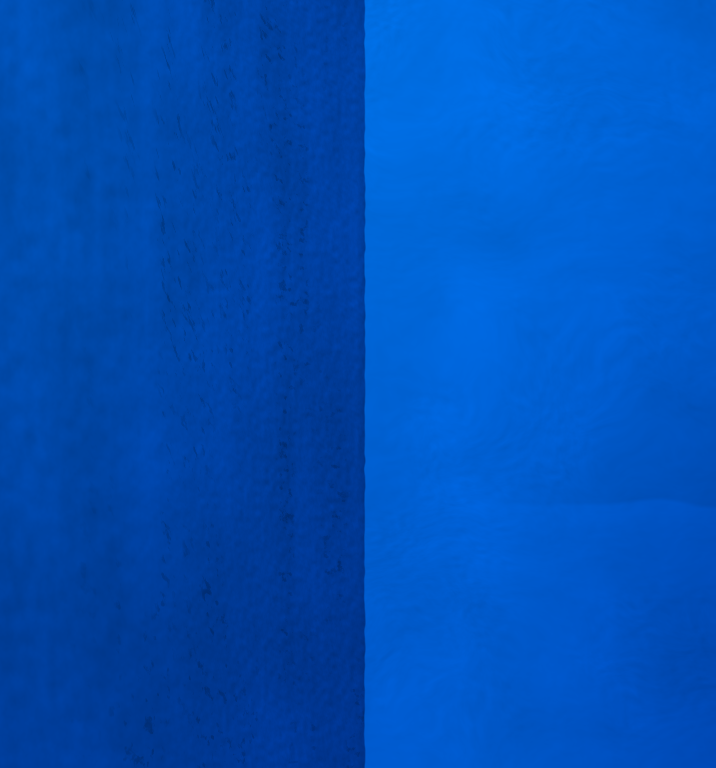
This texture is drawn by a Shadertoy shader. Its source:

```glsl
// Two blue plaster walls meeting at a vertical corner, shaded left and lit right.

const float CORNER_X = 0.5095;       // corner position across the canvas
const float SEAM_Y = 0.345;          // faint plaster seam on the lit wall
const float SHADE_GRAIN = 0.085;     // relief strength, shaded wall
const float LIT_GRAIN = 0.05;        // relief strength, lit wall
const float SHADE_MOTTLE = 0.22;
const float LIT_MOTTLE = 0.13;
const vec2 LIGHT_STEP = vec2(-0.35, 0.45);

// Wall colours at the corners of each plane
const vec3 SHADE_TOP_OUTER = vec3(0.0, 0.310, 0.700);
const vec3 SHADE_TOP_INNER = vec3(0.0, 0.240, 0.605);
const vec3 SHADE_LOW_OUTER = vec3(0.0, 0.245, 0.620);
const vec3 SHADE_LOW_INNER = vec3(0.0, 0.205, 0.560);
const vec3 LIT_TOP_INNER = vec3(0.0, 0.430, 0.890);
const vec3 LIT_TOP_OUTER = vec3(0.0, 0.365, 0.800);
const vec3 LIT_LOW_INNER = vec3(0.0, 0.355, 0.810);
const vec3 LIT_LOW_OUTER = vec3(0.0, 0.275, 0.690);

float hash(vec2 p) {
    return fract(sin(dot(p, vec2(127.1, 311.7))) * 43758.5453);
}

float noise(vec2 p) {
    vec2 i = floor(p), f = fract(p);
    f = f * f * (3.0 - 2.0 * f);
    return mix(mix(hash(i), hash(i + vec2(1, 0)), f.x),
               mix(hash(i + vec2(0, 1)), hash(i + vec2(1, 1)), f.x), f.y);
}

float fbm(vec2 p) {
    float sum = 0.0, amp = 0.5;
    for (int i = 0; i < 4; i++) {
        sum += amp * noise(p);
        p = mat2(1.6, 1.2, -1.2, 1.6) * p + 7.3;
        amp *= 0.5;
    }
    return sum / 0.9375;
}

// Directional difference of the height field, seen as raking light
float relief(vec2 p) {
    return fbm(p + LIGHT_STEP) - fbm(p - LIGHT_STEP);
}

vec3 shadedWall(vec2 uv, vec2 p) {
    float across = uv.x / CORNER_X;
    vec3 low = mix(SHADE_LOW_OUTER, SHADE_LOW_INNER, smoothstep(0.0, 1.0, across));
    vec3 top = mix(SHADE_TOP_OUTER, SHADE_TOP_INNER, smoothstep(0.1, 0.95, across));
    vec3 col = mix(low, top, smoothstep(-0.05, 0.85, uv.y));

    // Soft mottling and vertical streaks, stronger toward the top
    float mottle = fbm(p * vec2(9.0, 5.0) + 3.0) - 0.5;
    float streak = fbm(vec2(p.x * 28.0 + 9.0 * p.x * across, p.y * 3.0)) - 0.5;
    float tone = SHADE_MOTTLE * (mottle + streak * mix(0.3, 0.75, uv.y));

    // Grain runs from soft and coarse to sharp and fine at the corner
    float coarse = relief(p * vec2(65.0, 50.0));
    float fine = relief(p * vec2(180.0, 125.0) + 31.0);
    float focus = smoothstep(0.15, 0.85, across);
    tone += SHADE_GRAIN * mix(coarse * 1.1, fine * 1.7, focus);

    // Dark pits clustered along the streaks
    float pits = smoothstep(0.60, 0.80, fbm(p * mix(62.0, 120.0, focus) + 17.0));
    tone -= 0.16 * pits * smoothstep(0.08, 0.45, across) * smoothstep(0.1, -0.15, streak);
    tone -= 0.07 * smoothstep(0.975, 1.0, across);
    return col * (1.0 + tone);
}

vec3 litWall(vec2 uv, vec2 p) {
    float across = (uv.x - CORNER_X) / (1.0 - CORNER_X);
    vec3 low = mix(LIT_LOW_INNER, LIT_LOW_OUTER, smoothstep(0.2, 1.15, across));
    vec3 top = mix(LIT_TOP_INNER, LIT_TOP_OUTER, smoothstep(0.0, 1.1, across));
    vec3 col = mix(low, top, smoothstep(0.0, 0.95, uv.y));

    // Curved trowel sweeps from a warped domain
    vec2 warp = vec2(fbm(p * 5.0), fbm(p * 5.0 + 19.0)) - 0.5;
    vec2 q = p + 0.14 * warp;
    float mottle = fbm(q * vec2(8.0, 7.0) + 41.0) - 0.5;
    float sweep = fbm(q * vec2(14.0, 38.0) + 5.0) - 0.5;
    float tone = LIT_MOTTLE * (mottle + 0.35 * sweep);

    // Fine relief gathers in rough patches
    float rough = mix(0.45, 1.25, smoothstep(0.35, 0.65, fbm(p * 7.0 + 63.0)));
    tone += LIT_GRAIN * rough * relief(q * vec2(85.0, 125.0));

    // Seam: a dim band above, a slight lift below
    float height = uv.y - SEAM_Y - 0.012 * (noise(vec2(p.x * 14.0, 2.0)) - 0.5);
    float reach = smoothstep(0.3, 0.75, across);
    float band = smoothstep(-0.004, 0.004, height) * exp(-max(height, 0.0) * 16.0);
    tone -= 0.055 * band * reach;
    tone += 0.025 * reach * smoothstep(0.004, -0.004, height) * exp(min(height, 0.0) * 45.0);
    return col * (1.0 + tone);
}

void mainImage(out vec4 fragColor, in vec2 fragCoord) {
    vec2 uv = fragCoord / iResolution.xy;
    vec2 p = fragCoord / iResolution.y;

    // Slightly rough corner line, smoothed over about a pixel
    float corner = CORNER_X + 0.002 * (noise(vec2(p.y * 90.0, 4.0)) - 0.5);
    float blur = max(0.0012, 1.0 / iResolution.x);
    float lit = smoothstep(-blur, blur, uv.x - corner);
    vec3 col = mix(shadedWall(uv, p), litWall(uv, p), lit);
    fragColor = vec4(clamp(col, 0.0, 1.0), 1.0);
}
```
